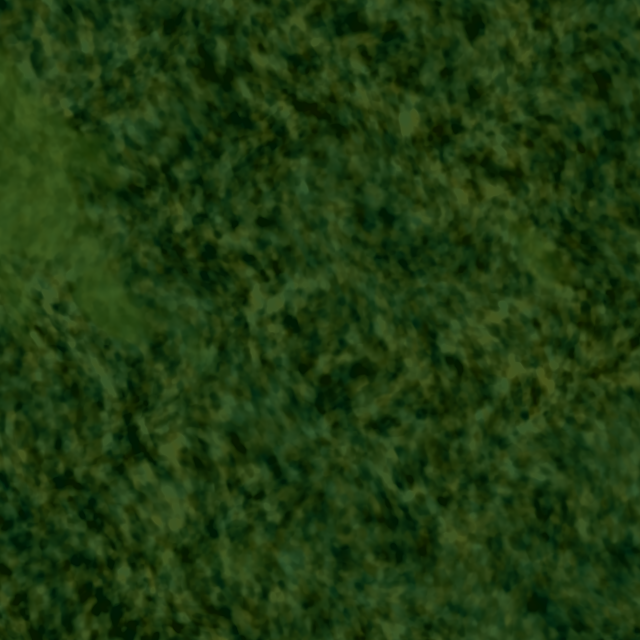
This texture is drawn by a WebGL 2 fragment shader. Its source:

```glsl
#version 300 es
precision highp float;
// Dense forest canopy seen from high above: soft crowns, dark gaps, pale clearings.

uniform vec2 u_resolution;
out vec4 fragColor;

vec4 hash4(vec2 cell) {
    vec4 h = fract(cell.xyxy * vec4(0.1031, 0.1030, 0.0973, 0.1099));
    h += dot(h, h.wzxy + 33.33);
    return fract((h.xxyz + h.yzzw) * h.zywx);
}

// Turns the plane so its y axis follows the lean, then lengthens features along it.
vec2 lean(vec2 p, float angle, float stretch) {
    float c = cos(angle), s = sin(angle);
    vec2 q = vec2(c * p.x + s * p.y, c * p.y - s * p.x);
    return q * vec2(sqrt(stretch), inversesqrt(stretch));
}

// Soft cellular noise: blends random tone (x) and tint (y) of nearby scattered
// centres; both come out with mean near 0 and deviation near 1.
vec2 softCells(vec2 p, float density, float seed) {
    const float FALLOFF = 4.0;
    const float DEVIATION = 0.23;
    p = p * density + seed;
    vec2 base = floor(p);
    vec2 total = vec2(0.0);
    float weightSum = 0.0;
    for (int y = -1; y <= 1; y++) {
        for (int x = -1; x <= 1; x++) {
            vec2 cell = base + vec2(x, y);
            vec4 rnd = hash4(cell);
            vec2 away = cell + 0.1 + 0.8 * rnd.xy - p;
            float weight = exp(-FALLOFF * dot(away, away));
            total += weight * rnd.zw;
            weightSum += weight;
        }
    }
    return (total / weightSum - 0.5) / DEVIATION;
}

// Foliage colours from deep shade to sunlit leaves, for a tone of deviation 1.
vec3 foliage(float tone) {
    vec3 color = mix(vec3(0.01, 0.10, 0.00), vec3(0.06, 0.17, 0.03), smoothstep(-2.1, -0.9, tone));
    color = mix(color, vec3(0.11, 0.22, 0.05), clamp((tone + 1.0) / 0.75, 0.0, 1.0));
    color = mix(color, vec3(0.16, 0.265, 0.09), clamp((tone + 0.25) / 0.85, 0.0, 1.0));
    return mix(color, vec3(0.23, 0.34, 0.14), clamp((tone - 0.6) / 1.1, 0.0, 1.0));
}

void main() {
    vec2 uv = gl_FragCoord.xy / u_resolution.y;

    // Layered sines bend the rows of crowns a little.
    vec2 bent = uv + 0.006 * sin(uv.yx * vec2(23.0, 19.0) + 2.0 * sin(uv * 11.0));
    vec2 steep = lean(bent, 0.4, 1.35);
    vec2 slanted = lean(bent, 0.75, 1.7);

    // Crowns at three sizes, with slower swells of light and shade.
    vec2 large = softCells(steep, 44.0, 17.0);
    vec2 small = softCells(steep, 80.0, 141.0);
    vec2 fine = softCells(bent, 135.0, 307.0);
    vec2 swell = softCells(slanted, 17.0, 59.0);
    vec2 region = softCells(slanted, 6.5, 83.0);
    float grain = 0.62 * large.x + 0.62 * small.x + 0.28 * fine.x + 0.28 * swell.x;

    // Contrast is stronger in rough stands and calmer to the right.
    float roughness = 1.08 + 0.1 * region.y - 0.2 * uv.x;
    float tone = grain * roughness + 0.14 * region.x - 0.04;

    // Smooth clearings, mostly on the left.
    float clearing = smoothstep(1.0, 2.2, region.x + 0.35 * swell.y + 0.7 - 1.4 * uv.x);
    tone = mix(tone, 0.95 + 0.3 * grain, 0.85 * clearing);

    // Crowns vary between olive and blue green.
    float tint = 0.55 * large.y + 0.6 * small.y + 0.3 * region.y;
    vec3 color = foliage(tone) + vec3(0.018, 0.0, -0.013) * tint * (1.0 - 0.6 * clearing);
    color += vec3(0.0, 0.015, -0.02) * clearing;

    fragColor = vec4(clamp(color, 0.0, 1.0), 1.0);
}
```
